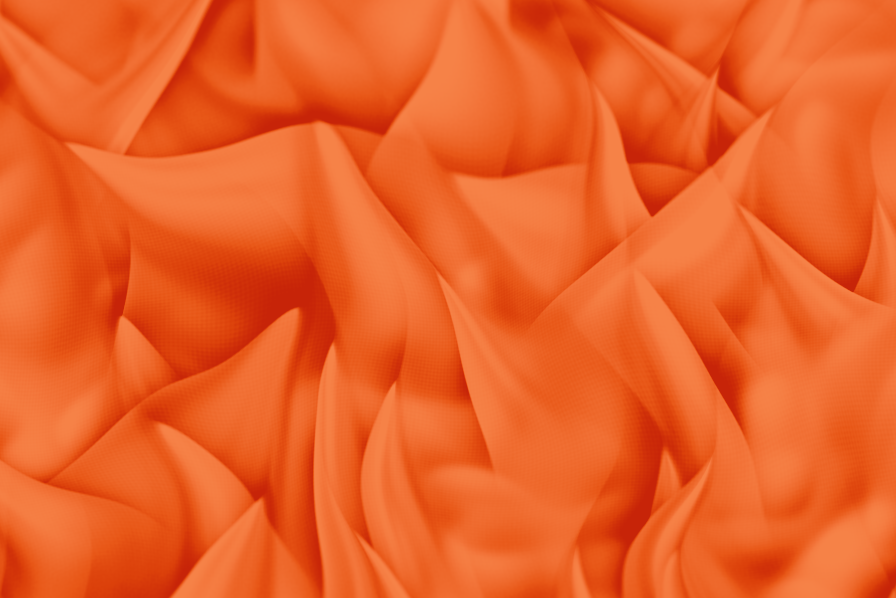
This texture is drawn by a WebGL 1 fragment shader. Its source:

```glsl
precision highp float;
// Crumpled orange cloth: a softly creased base sheet is overlaid, back to front,
// with scattered tent-shaped folds. Each fold has a rounded tip, one crisp flank
// that casts a shadow, one flank that melts away, and pleats fanning from its tip.
uniform vec2 u_resolution;

const vec2 FOLD_SPACING = vec2(0.29, 0.22);  // in canvas heights
const float FOLD_LENGTH = 0.66;
const float LEAN = 0.22;         // mean tilt towards the lower right
const float TILT_LOW = 0.60;     // tilt range at the bottom
const float TILT_HIGH = 1.15;    // tilt range at the top
const float RIGHT_FLANKS = 0.68; // share of folds that are crisp on the right
const float WARP = 0.095;
const float SHADOW_REACH = 0.032;
const float SHADOW_DEPTH = 0.85;
const float CONTRAST = 2.9;
const float EXPOSURE = 0.25;
const float WEAVE_PITCH = 0.0085;
const float WEAVE_STRENGTH = 0.060;
const float GRAIN_STRENGTH = 0.045;

const vec3 DEEP_RED = vec3(0.78, 0.14, 0.03);
const vec3 RUST = vec3(0.86, 0.25, 0.04);
const vec3 VIVID_ORANGE = vec3(0.91, 0.34, 0.09);
const vec3 ORANGE = vec3(0.93, 0.40, 0.16);
const vec3 LIGHT_ORANGE = vec3(0.95, 0.45, 0.22);
const vec3 PEACH = vec3(0.965, 0.51, 0.28);

vec2 hash2(vec2 p) {
  vec3 a = fract(p.xyx * vec3(0.1031, 0.1030, 0.0973));
  a += dot(a, a.yzx + 33.33);
  return fract((a.xx + a.yz) * a.zy);
}

float cornerSlope(vec2 cell, vec2 offset) {
  float angle = 6.2832 * hash2(cell + 57.0).x;
  return dot(vec2(cos(angle), sin(angle)), offset);
}

// Gradient noise, roughly -0.7 to 0.7.
float noise(vec2 p) {
  vec2 i = floor(p), f = fract(p);
  vec2 u = f * f * f * (f * (f * 6.0 - 15.0) + 10.0);
  vec2 e = vec2(1.0, 0.0);
  return mix(mix(cornerSlope(i, f), cornerSlope(i + e, f - e), u.x),
             mix(cornerSlope(i + e.yx, f - e.yx), cornerSlope(i + 1.0, f - 1.0), u.x), u.y);
}

// Height of the base sheet, with creases where the noise changes sign.
float sheetHeight(vec2 p) {
  float broad = noise(p * vec2(3.2, 2.4) + 4.0);
  float fine = noise(p * 5.5 + 21.0);
  return sqrt(broad * broad + 0.004) + 0.35 * sqrt(fine * fine + 0.004);
}

float sheetTone(vec2 p) {
  const vec2 towardLight = vec2(-0.012, 0.016);
  return 14.0 * (sheetHeight(p) - sheetHeight(p + towardLight)) + 0.1;
}

// Lays one fold over the tone of the cloth behind it.
float addFold(float tone, vec2 p, vec2 id, float blur) {
  vec2 place = hash2(id), form = hash2(id + 31.0), look = hash2(id + 73.0);
  vec2 tip = (id + place) * FOLD_SPACING;
  float range = mix(TILT_LOW, TILT_HIGH, smoothstep(0.4, 1.0, tip.y));
  float tilt = LEAN + range * (2.0 * form.x - 1.0);
  float spread = mix(0.24, 0.62, form.y);
  float reach = FOLD_LENGTH * mix(0.55, 1.0, look.x);
  float hand = look.y < RIGHT_FLANKS ? -1.0 : 1.0;
  float tipRadius = mix(0.03, 0.10, place.x * place.x);

  // Local frame: x across the fold, down along it.
  vec2 q = p - tip;
  q = vec2(cos(tilt) * q.x + sin(tilt) * q.y, cos(tilt) * q.y - sin(tilt) * q.x);
  float down = -q.y;
  q.x += (place.x - 0.5) * 1.1 * down * down;

  // Hyperbolic outline, positive inside.
  float inside = down + tipRadius - length(vec2(q.x / spread, tipRadius));
  inside *= spread / sqrt(1.0 + spread * spread);
  float across = clamp(hand * q.x / (spread * max(down + tipRadius, 0.02)), -1.5, 1.5);
  float melt = smoothstep(-0.3, 0.8, across);
  float soft = mix(0.002 + blur, 0.06, melt);
  float fade = 1.0 - smoothstep(0.55 * reach, reach, down);
  float cover = smoothstep(-0.5 * soft, 1.5 * soft, inside) * fade;

  // Shadow behind the crisp flank.
  float shadow = exp(-max(-inside, 0.0) / SHADOW_REACH) * fade * (1.0 - 0.8 * melt);
  tone -= SHADOW_DEPTH * shadow;

  // Rounded body, fanned creases, one pleat lit on its right, and a lit rim.
  float crease = noise(vec2(across * 2.3, down * 3.0) + 19.0 * look + id);
  float body = 0.42 * cos(2.6 * across + 3.0 * place.y) - 0.20 * hand * across;
  float level = 0.75 * (place.y - 0.5) - 0.20 * sin(tilt - LEAN);
  float side = hand * (across + 0.5 - form.y + 0.5 * crease);
  float pleat = 0.34 * side / (side * side + 0.06) * 0.5;
  float rim = 0.32 * exp(-max(inside, 0.0) / 0.012) * (1.0 - melt);
  float ridge = 0.40 * (0.30 - sqrt(crease * crease + 0.002));
  return mix(tone, level + body + 0.7 * crease + pleat + ridge + rim, cover);
}

// Tone 0 to 1 to cloth colour, stops placed by area share.
vec3 clothColour(float v) {
  vec3 c = mix(DEEP_RED, RUST, clamp((v - 0.025) / 0.095, 0.0, 1.0));
  c = mix(c, VIVID_ORANGE, clamp((v - 0.12) / 0.175, 0.0, 1.0));
  c = mix(c, ORANGE, clamp((v - 0.295) / 0.22, 0.0, 1.0));
  c = mix(c, LIGHT_ORANGE, clamp((v - 0.515) / 0.235, 0.0, 1.0));
  return mix(c, PEACH, clamp((v - 0.75) / 0.2, 0.0, 1.0));
}

void main() {
  vec2 p = gl_FragCoord.xy / u_resolution.y;
  vec2 bent = p + WARP * vec2(noise(p * 3.1 + 8.0), noise(p * 3.1 + 40.0));
  float defocus = abs(p.y - 0.42);
  float blur = 0.03 * defocus * defocus;

  float tone = sheetTone(bent);
  for (int row = 0; row < 8; row++) {
    for (int col = 0; col < 8; col++) {
      tone = addFold(tone, bent, vec2(float(col) - 1.0, 6.0 - float(row)), blur);
    }
  }
  tone += EXPOSURE + 0.15 * (p.y - 0.5);

  // Fine weave, strongest where the cloth is in focus, and a faint grain.
  vec2 thread = sin(6.2832 * mat2(0.8, 0.6, -0.6, 0.8) * bent / WEAVE_PITCH);
  tone += WEAVE_STRENGTH * thread.x * thread.y * (1.0 - smoothstep(0.1, 0.5, defocus));
  tone += GRAIN_STRENGTH * noise(p * 170.0);

  gl_FragColor = vec4(clothColour(1.0 / (1.0 + exp(-CONTRAST * tone))), 1.0);
}
```
